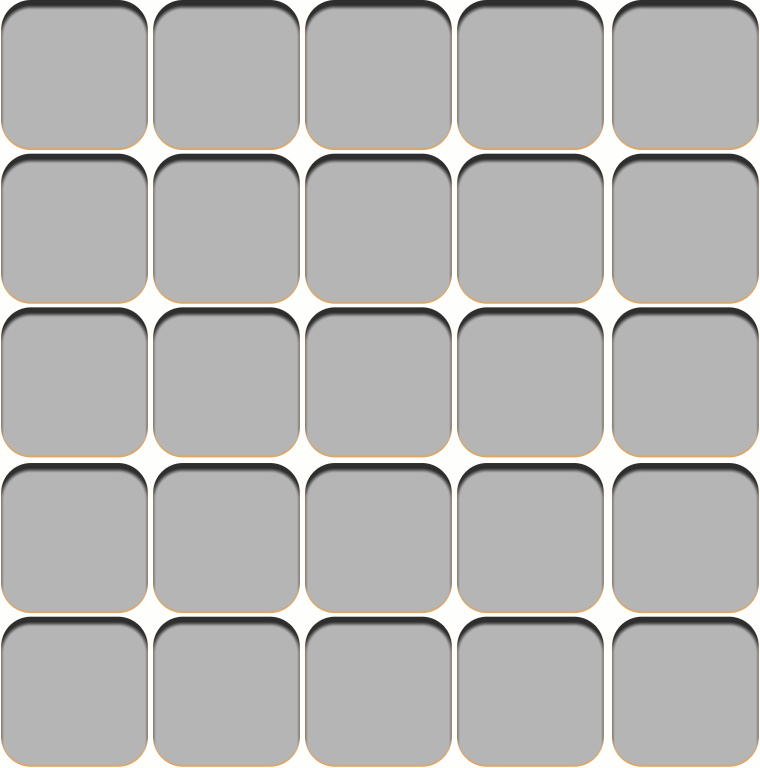
Write a Shadertoy shader that draws this pattern.

```glsl
// A five by five grid of grey rounded tiles on white, each pressed inward.
// One rounded-box distance is sampled three times: in place for the outline,
// shifted down for the dark inner shadow, shifted up for the tan lower rim.

float roundedBox(vec2 p, vec2 halfSize, float radius) {
    vec2 q = abs(p) - halfSize + radius;
    return length(max(q, 0.0)) + min(max(q.x, q.y), 0.0) - radius;
}

float tileDistance(vec2 p) {
    return roundedBox(p, vec2(9.57, 9.77), 3.9);
}

void mainImage(out vec4 fragColor, in vec2 fragCoord) {
    // Percent of canvas height, measured from the upper left
    float pixel = 100.0 / iResolution.y;
    vec2 p = vec2(fragCoord.x, iResolution.y - fragCoord.y) * pixel;

    // Tile centres: the last column and the last two rows sit slightly apart
    vec2 cell = clamp(floor((p + vec2(0.0, 0.26)) / vec2(19.79, 20.05)), 0.0, 4.0);
    vec2 extraGap = vec2(0.39, 0.26) * step(vec2(4.0, 3.0), cell);
    vec2 local = p - vec2(9.7, 9.77) - cell * vec2(19.79, 20.01) - extraGap;

    // Inner shadow: heavy along the top, thin down the sides
    float shadow = smoothstep(-0.46, 0.33, tileDistance(local - vec2(0.0, 0.9)));
    vec3 tile = mix(vec3(0.71), vec3(0.18, 0.18, 0.185), shadow);

    // Tan rim along the bottom, fading up the sides
    float rim = smoothstep(-0.2, 0.13, tileDistance(local + vec2(0.0, 0.21)));
    tile = mix(tile, vec3(0.86, 0.65, 0.40), rim);

    // Antialiased outline over the white ground
    float coverage = clamp(0.5 - tileDistance(local) / pixel, 0.0, 1.0);
    fragColor = vec4(mix(vec3(0.995, 0.995, 0.99), tile, coverage), 1.0);
}
```
